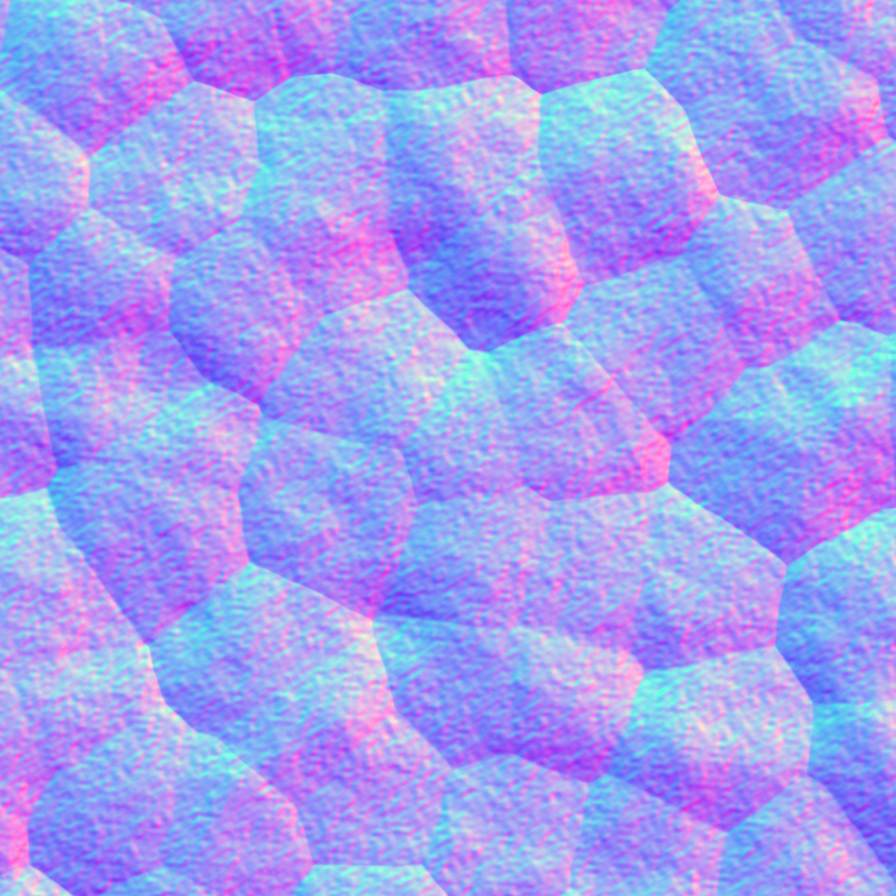
Give the GLSL for this texture map, as a WebGL 1 fragment shader.

```glsl
precision highp float;
// Normal map of rounded, packed rocks with a lumpy surface and fine diagonal grain.

uniform vec2 u_resolution;

#define ROCKS 6.7          // rocks across the canvas
#define ROCK_SLOPE 0.29    // steepness of the domes
#define ROCK_VARIETY 0.2   // spread of dome heights
#define CREASE 75.0        // sharpness of the seams
#define LUMP_SCALE 9.5     // lumps across the canvas
#define LUMP_SLOPE 0.14
#define GRAIN_SCALE 175.0  // grains across the canvas
#define GRAIN_SLOPE 0.15
#define SEAM_WARP 0.2
#define NEUTRAL 0.625      // red and green of a flat surface

float hash(vec2 p) {
  vec3 q = fract(p.xyx * 0.1031);
  q += dot(q, q.yzx + 33.33);
  return fract((q.x + q.y) * q.z);
}

// Gradient of smooth value noise.
vec2 noiseSlope(vec2 p) {
  vec2 i = floor(p), f = fract(p);
  vec2 u = f * f * (3.0 - 2.0 * f);
  vec2 du = 6.0 * f * (1.0 - f);
  float a = hash(i), b = hash(i + vec2(1.0, 0.0));
  float c = hash(i + vec2(0.0, 1.0)), d = hash(i + 1.0);
  return du * vec2(mix(b - a, d - c, u.y), mix(c - a, d - b, u.x));
}

// Noise gradient on a rotated, stretched grid, turned back to canvas axes.
vec2 layerSlope(vec2 p, vec2 scale, float angle) {
  float c = cos(angle), s = sin(angle);
  mat2 turn = mat2(c, -s, s, c);
  vec2 slope = noiseSlope((turn * p) * scale + 40.0 * angle);
  return (slope * scale / scale.y) * turn;
}

// Lumps: octaves at different angles hide the grid.
vec2 lumpSlope(vec2 p) {
  vec2 slope = vec2(0.0);
  float scale = LUMP_SCALE, weight = LUMP_SLOPE;
  for (int i = 0; i < 4; i++) {
    slope += weight * layerSlope(p, vec2(scale), 0.5 + 1.1 * float(i));
    scale *= 1.85;
    weight *= 0.66;
  }
  return slope;
}

// Grain: two fine layers drawn out slightly along the rising diagonal.
vec2 grainSlope(vec2 p) {
  vec2 stretch = vec2(0.75, 1.0) * GRAIN_SCALE;
  return GRAIN_SLOPE * (layerSlope(p, stretch, 0.55)
                      + 0.75 * layerSlope(p, stretch * 0.72, 1.05));
}

// Domes: the highest paraboloid wins, with a narrow blend at the seams.
vec2 rockSlope(vec2 p) {
  vec2 cell = floor(p), slope = vec2(0.0);
  float total = 0.0;
  for (int y = -2; y <= 2; y++) {
    for (int x = -2; x <= 2; x++) {
      vec2 id = cell + vec2(float(x), float(y));
      vec2 center = id + vec2(hash(id + 7.3), hash(id + 61.7));
      vec2 away = p - center;
      float depth = dot(away, away) + ROCK_VARIETY * hash(id + 23.1);
      float weight = exp(CREASE * (0.5 - depth));
      slope += weight * away;
      total += weight;
    }
  }
  return ROCK_SLOPE * slope / total;
}

void main() {
  vec2 p = gl_FragCoord.xy / u_resolution.y;
  vec2 lumps = lumpSlope(p);
  vec2 slope = rockSlope(p * ROCKS + SEAM_WARP * lumps) + lumps + grainSlope(p);

  // Right-facing slopes flare into pink; left-facing ones stay blue.
  slope.x += 0.7 * slope.x * slope.x;
  vec2 facing = NEUTRAL + slope;
  vec2 tilt = facing - 0.5;
  float up = 0.97 - 0.3 * dot(tilt, tilt);
  gl_FragColor = vec4(clamp(vec3(facing, up), 0.0, 1.0), 1.0);
}
```
